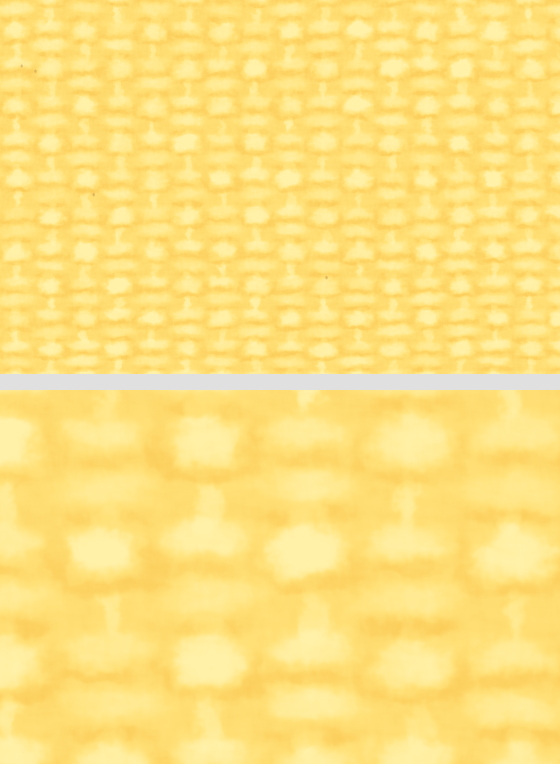
Top: the whole. Bottom: its middle third, enlarged.
This texture is drawn by a Shadertoy shader. Its source:

```glsl
// Pale yellow woven cloth: columns of thread humps, each column half a period
// off its neighbours. Every period stacks a capped block, a stem, its foot and
// a bar; hashes vary each one, layered sines roughen outlines, fibres and dye.

#define COLUMNS 16.4      // thread columns across
#define ROWS 5.02         // periods down
#define ROW_SQUEEZE 0.32  // tightening of the rows at the bottom edge
#define ROW_OFFSET 0.91   // vertical phase of the weave
#define JITTER 0.10       // position variation between repeats
#define WEAR 0.40         // brightness variation between repeats
#define ROUGHNESS 0.13    // unevenness of the outlines
#define FIBRE 0.05        // strength of the fine fibres
#define BASE_LEVEL 0.36   // brightness of the gaps
#define DEEP vec3(0.985, 0.80, 0.345)
#define MID vec3(1.0, 0.88, 0.467)
#define LIGHT vec3(1.0, 0.945, 0.66)

float hash(vec2 p) {
    vec3 q = fract(vec3(p.xyx) * 0.1031);
    q += dot(q, q.yzx + 33.33);
    return fract((q.x + q.y) * q.z);
}

// Flat-topped blocky ellipse, repeated once per period at height 'at'.
// p.x is the distance from the column centre, p.y the phase down the column.
float hump(vec2 p, float column, float at, vec2 size) {
    float row = round(p.y - at);
    vec2 id = vec2(column + 7.0, row * 5.0 + at * 20.0 + 31.0);
    float a = hash(id), b = hash(id + 17.3), c = hash(id + 41.7);
    vec2 d = vec2(p.x, p.y - at - row);
    d.x += (a - 0.5) * JITTER;
    d.y += (b - 0.5) * JITTER * 0.25 + d.x * (c - 0.4) * 0.06;
    d /= size * (0.88 + 0.24 * c);
    d *= d;
    return exp(-dot(d, d) - d.x * d.y) * (1.0 + WEAR * (a + b - 1.0));
}

// Brightness of one column of thread, including its shadows.
float threadColumn(vec2 p, float column) {
    float h = 0.0;
    h += 0.56 * hump(p, column, 0.01, vec2(0.35, 0.110));  // block
    h += 0.26 * hump(p, column, 0.87, vec2(0.15, 0.060));  // cap of the block
    h += 0.38 * hump(p, column, 0.28, vec2(0.12, 0.115));  // stem
    h += 0.42 * hump(p, column, 0.45, vec2(0.43, 0.080));  // foot
    h += 0.38 * hump(p, column, 0.71, vec2(0.52, 0.080));  // bar
    h -= 0.22 * hump(p, column, 0.16, vec2(0.36, 0.035));  // slit under block
    h -= 0.15 * hump(p, column, 0.58, vec2(0.40, 0.035));  // slit under foot
    h -= 0.20 * hump(p, column, 0.85, vec2(0.42, 0.040));  // slit under bar
    // Hollows between the block and its neighbours
    vec2 side = vec2(abs(p.x) - 0.48, p.y);
    h -= 0.13 * hump(side, column, 0.06, vec2(0.13, 0.120));
    return h;
}

// Smooth unevenness from layered sines.
float clouds(vec2 p) {
    float sum = 0.0, amp = 0.5;
    for (int i = 0; i < 4; i++) {
        sum += amp * sin(p.x + 1.7 * sin(p.y)) * cos(p.y + 1.3 * sin(p.x));
        p = mat2(1.5, 1.1, -1.1, 1.5) * p + 2.3;
        amp *= 0.6;
    }
    return sum;
}

// Rare dark flecks, at most one in each cell.
float flecks(vec2 p) {
    vec2 cell = floor(p);
    vec2 centre = 0.2 + 0.6 * vec2(hash(cell + 3.1), hash(cell + 8.7));
    float d = length((fract(p) - centre) * vec2(1.0, 0.7));
    return step(0.987, hash(cell + 5.9)) * (1.0 - smoothstep(0.02, 0.06, d));
}

void mainImage(out vec4 fragColor, in vec2 fragCoord) {
    vec2 uv = fragCoord / iResolution.xy;
    vec2 pos = vec2(uv.x * 1.5, uv.y);
    float down = 1.0 - uv.y;

    // Weave coordinates, gently bent, with rough outlines
    float x = uv.x * COLUMNS + 0.03 * sin(uv.y * 9.0 + uv.x * 4.0);
    float phase = ROWS * down + ROW_SQUEEZE * pow(down, 5.0) - ROW_OFFSET;
    phase += 0.01 * sin(uv.x * 11.0 + down * 5.0);
    x += ROUGHNESS * clouds(pos * 62.0 + 1.7);
    phase += 0.25 * ROUGHNESS * clouds(pos * 55.0 + 9.2);

    // Nearby columns overlap, alternate ones shifted by half a period
    float level = BASE_LEVEL;
    for (int i = -1; i <= 1; i++) {
        float column = floor(x) + float(i);
        float shift = 0.5 * (1.0 - mod(column, 2.0));
        level += threadColumn(vec2(x - column - 0.5, phase + shift), column);
    }

    // Fibres along weft and warp, uneven dye
    level += FIBRE * clouds(pos * vec2(60.0, 190.0));
    level += FIBRE * clouds(pos * vec2(170.0, 50.0) + 6.0);
    level += 0.09 * clouds(pos * vec2(34.0, 40.0) + 4.0);
    level += 0.04 * clouds(pos * 4.0);
    level = clamp(level, 0.0, 1.0);

    vec3 col = mix(DEEP, MID, smoothstep(0.0, 0.5, level));
    col = mix(col, LIGHT, smoothstep(0.4, 1.0, level));
    col *= 1.0 - vec3(0.12, 0.17, 0.17) * flecks(pos * 13.0);
    fragColor = vec4(col, 1.0);
}
```
